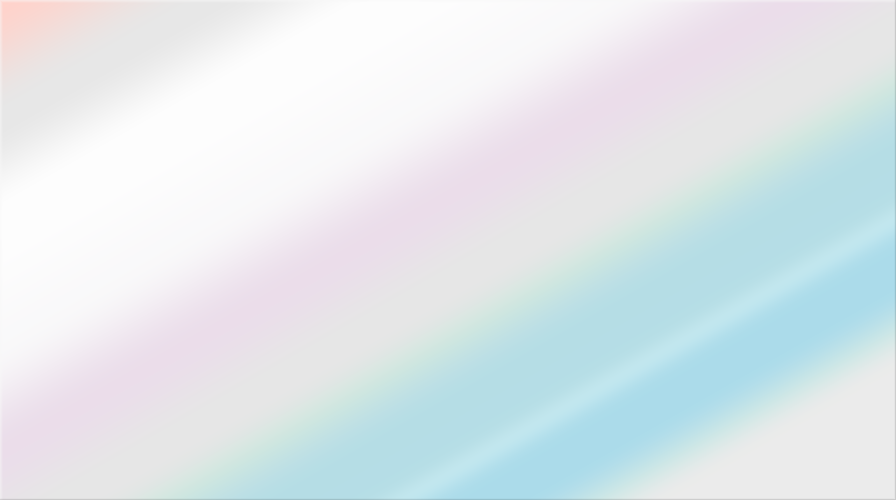
A Shadertoy shader for this background:

```glsl
// Soft diagonal bands of coral, white, lilac, grey and aqua, like brushed silk.
// One slanted coordinate runs from the upper left to the lower right corner;
// smooth blends along it lay down the bands, and bell curves add the glows.

// Bell-shaped glow around a center line
float glow(float d, float center, float width) {
    float t = (d - center) / width;
    return exp(-t * t);
}

void mainImage(out vec4 fragColor, in vec2 fragCoord) {
    vec2 p = fragCoord / iResolution.y;
    float aspect = iResolution.x / iResolution.y;

    // Position across the bands: 0 at the upper left corner
    float d = 1.0 - p.y + 0.57 * p.x;

    // Coral corner, grey fold and white sheet
    vec3 color = mix(vec3(1.0, 0.825, 0.795), vec3(0.905), smoothstep(0.0, 0.23, d));
    color = mix(color, vec3(0.994), smoothstep(0.25, 0.43, d));
    color = mix(color, vec3(0.975, 0.973, 0.977), smoothstep(0.45, 0.74, d));

    // Lilac band fading to neutral grey
    color = mix(color, vec3(0.920, 0.868, 0.918), smoothstep(0.69, 0.90, d));
    color = mix(color, vec3(0.902), smoothstep(0.91, 1.07, d));

    // Aqua band, turning to azure below its bright crease
    color = mix(color, vec3(0.71, 0.868, 0.900), smoothstep(1.10, 1.32, d));
    color = mix(color, vec3(0.67, 0.860, 0.918), smoothstep(1.43, 1.53, d));
    color += vec3(0.055, 0.036, 0.030) * glow(d, 1.462, 0.032);

    // Pale grey corner
    color = mix(color, vec3(0.92), smoothstep(1.59, 1.76, d));

    // Mint fringes on both sides of the aqua band
    float mint = glow(d, 1.195, 0.05) + 0.7 * glow(d, 1.685, 0.04);
    color += vec3(-0.012, 0.014, -0.022) * mint;

    // Light bevel at the top and left, thin shade at the bottom and right
    float bevel = 1.0 - smoothstep(0.0, 0.007, min(p.x, 1.0 - p.y));
    float shade = 1.0 - smoothstep(0.0, 0.004, min(p.y, aspect - p.x));
    color = mix(color, vec3(0.97), 0.5 * bevel);
    color *= 1.0 - 0.15 * shade;

    fragColor = vec4(clamp(color, 0.0, 1.0), 1.0);
}
```
